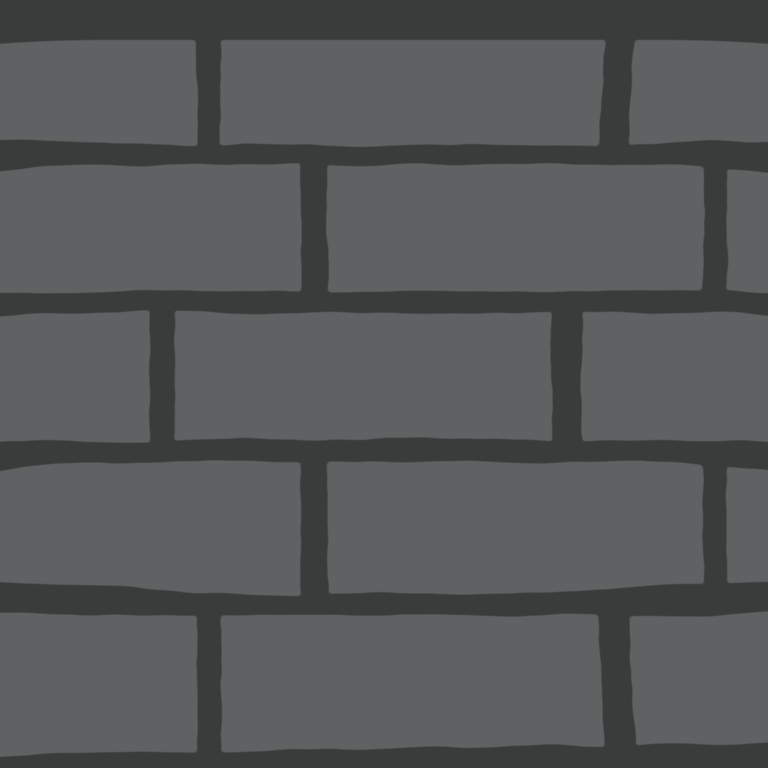
Reproduce this texture procedurally as a WebGL 2 fragment shader.

```glsl
#version 300 es
precision highp float;

uniform vec2 u_resolution;
out vec4 outColor;

const vec3 BRICK_COLOR = vec3(0.372, 0.385, 0.386);
const vec3 MORTAR_COLOR = vec3(0.229, 0.236, 0.233);

const int ROWS = 5;
// Each course from the ground up: bottom, top, lift and sag of its outer ends
const vec4 COURSES[ROWS] = vec4[](
    vec4(0.0245, 0.1990, 0.0000, -0.0040),
    vec4(0.2270, 0.3970, 0.0155, 0.0115),
    vec4(0.4280, 0.5935, -0.0035, 0.0060),
    vec4(0.6205, 0.7855, 0.0000, 0.0085),
    vec4(0.8105, 0.9480, 0.0050, 0.0050));
// Upright joints by distance from the middle course: centre, half width, twice
const vec4 HEADS[3] = vec4[](
    vec4(0.211, 0.0156, 0.738, 0.0198),
    vec4(0.409, 0.0169, 0.931, 0.0153),
    vec4(0.272, 0.0156, 0.803, 0.0195));

const float LIFT_REACH = 0.36;
const float SAG_REACH = 0.14;
const float GROUND_TILT = 0.018;
const float HEAD_LEAN = 0.055;
const float BED_WOBBLE = 0.0050;
const float HEAD_WOBBLE = 0.0036;
const float BED_FREQUENCY = 9.0;
const float HEAD_FREQUENCY = 21.0;
const float CORNER = 0.005;
const float EDGE_SOFTNESS = 0.0014;

vec2 gradient(vec2 cell) {
    float h = fract(sin(dot(cell, vec2(127.1, 311.7))) * 43758.55);
    float angle = 6.2832 * h;
    return vec2(cos(angle), sin(angle));
}

float gradientNoise(vec2 p) {
    vec2 i = floor(p);
    vec2 f = p - i;
    vec2 u = f * f * f * (f * (f * 6.0 - 15.0) + 10.0);
    float a = dot(gradient(i), f);
    float b = dot(gradient(i + vec2(1, 0)), f - vec2(1, 0));
    float c = dot(gradient(i + vec2(0, 1)), f - vec2(0, 1));
    float d = dot(gradient(i + vec2(1, 1)), f - vec2(1, 1));
    return mix(mix(a, b, u.x), mix(c, d, u.x), u.y);
}

// Hand-cut irregularity along one edge, with finer nicks on top
float wobble(float along, float edgeId) {
    float lane = edgeId * 3.0 + 0.4;
    return gradientNoise(vec2(along, lane))
         + 0.35 * gradientNoise(vec2(along * 2.7, lane + 50.0));
}

float smoothMax(float a, float b, float k) {
    float h = max(k - abs(a - b), 0.0) / k;
    return max(a, b) + 0.25 * k * h * h;
}

// Signed distance to the long course between two bed joints
float courseDistance(vec2 p, int row) {
    vec4 course = COURSES[row];
    float side = min(p.x, 1.0 - p.x);
    float lift = 1.0 - smoothstep(0.0, LIFT_REACH, side);
    float sag = max(1.0 - side / SAG_REACH, 0.0);
    float id = float(row) * 2.0;
    float along = p.x * BED_FREQUENCY;

    float bottom = course.x + course.z * lift + BED_WOBBLE * wobble(along, id);
    if (row == 0) bottom += GROUND_TILT * (p.x - 0.5);

    float top = course.y - course.w * sag * sag;
    if (row < ROWS - 1) top += BED_WOBBLE * wobble(along, id + 1.0);
    return max(bottom - p.y, p.y - top);
}

// Positive inside the upright joints that split a course into bricks
float headDistance(vec2 p, int row) {
    vec4 heads = HEADS[abs(row - 2)];
    float middle = 0.5 * (COURSES[row].x + COURSES[row].y);
    float lean = HEAD_LEAN * float((row - 2) / 2);
    float d = -1.0;
    for (int i = 0; i < 2; i++) {
        vec2 head = i == 0 ? heads.xy : heads.zw;
        float x = p.x - head.x - lean * float(i) * (p.y - middle);
        float id = 20.0 + float(row * 4 + i * 2) + step(0.0, x);
        float halfWidth = head.y + HEAD_WOBBLE * wobble(p.y * HEAD_FREQUENCY, id);
        d = max(d, halfWidth - abs(x));
    }
    return d;
}

void main() {
    vec2 p = gl_FragCoord.xy / u_resolution;

    float d = 1.0;
    for (int row = 0; row < ROWS; row++) {
        float brick = smoothMax(courseDistance(p, row), headDistance(p, row), CORNER);
        d = min(d, brick);
    }

    // Soft edge, never thinner than the sampling grid
    float soft = max(EDGE_SOFTNESS, 0.7 / min(u_resolution.x, u_resolution.y));
    float mortar = smoothstep(-soft, soft, d);
    outColor = vec4(mix(BRICK_COLOR, MORTAR_COLOR, mortar), 1.0);
}
```
